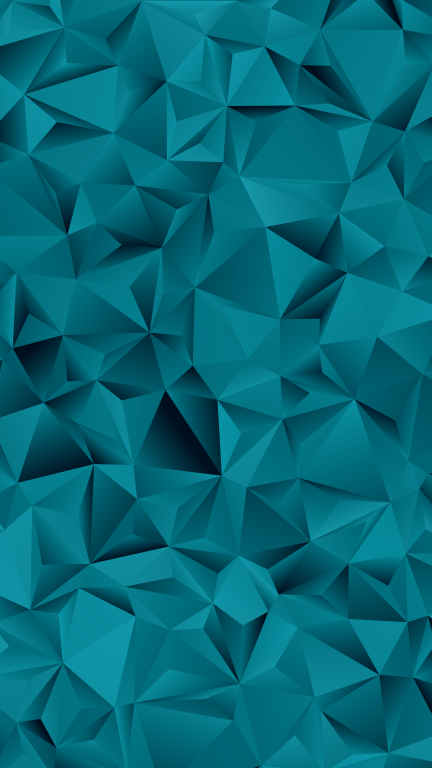
Give the GLSL for this background, as a Shadertoy shader.

```glsl
// Low-poly mosaic of irregular teal triangles, each shaded by a linear gradient.

#define CELLS 7.4        // grid cells across the canvas width
#define JITTER 0.43      // vertex displacement, below 0.5 keeps cells simple
#define TILT 0.42        // grid rotation in radians
#define SPLIT_AREA 0.46  // larger triangles may split into three
#define SPLIT_CHANCE 0.6
#define TONE_LOW 0.40    // range of the lit tone of a facet
#define TONE_HIGH 0.575
#define SHADE_MIN 0.02   // range of the gradient depth
#define SHADE_MAX 0.47
#define GLOW 0.10        // strength of the broad light variation

vec3 hash3(vec2 p) {
    vec3 q = fract(vec3(p.xyx) * vec3(0.1031, 0.1030, 0.0973));
    q += dot(q, q.yxz + 33.33);
    return fract((q.xxy + q.yzz) * q.zyx);
}

float cross2(vec2 a, vec2 b) { return a.x * b.y - a.y * b.x; }

float cornerSlope(vec2 cell, vec2 offset) {
    float angle = 6.2832 * hash3(cell + 71.0).x;
    return dot(vec2(cos(angle), sin(angle)), offset);
}

float gradientNoise(vec2 p) {
    vec2 i = floor(p), f = p - i, e = vec2(1, 0);
    vec2 s = f * f * f * (f * (f * 6.0 - 15.0) + 10.0);
    return mix(mix(cornerSlope(i, f), cornerSlope(i + e, f - e), s.x),
               mix(cornerSlope(i + e.yx, f - e.yx), cornerSlope(i + 1.0, f - 1.0), s.x), s.y);
}

vec2 vertexAt(vec2 id) {
    return id + JITTER * (2.0 * hash3(id + 19.0).xy - 1.0);
}

// Teal ramp indexed by its green level
vec3 teal(float tone, float paleness) {
    float light = max(tone - 0.43, 0.0);
    return vec3(light * (0.2 + 0.35 * paleness), tone, tone + 0.058 + 0.08 * light);
}

// Accumulates the colour of a counter-clockwise triangle, weighted by coverage
void addFacet(vec2 a, vec2 b, vec2 c, vec2 p, float pixel, vec2 seed, inout vec4 sum) {
    vec3 side = vec3(cross2(c - b, p - b), cross2(a - c, p - c), cross2(b - a, p - a));
    vec3 dist = side / max(vec3(length(c - b), length(a - c), length(b - a)), 1e-4);
    float cover = clamp(min(dist.x, min(dist.y, dist.z)) / pixel + 0.5, 0.0, 1.0);
    if (cover <= 0.0) return;

    vec3 weight = clamp(side / max(cross2(b - a, c - a), 1e-4), 0.0, 1.0);
    vec3 rnd = hash3(seed), pick = hash3(seed + 43.7);
    weight = pick.x < 0.333 ? weight : pick.x < 0.667 ? weight.yzx : weight.zxy;

    // One corner stays lit, one is fully shaded, one lies between
    float depth = mix(SHADE_MIN, SHADE_MAX, rnd.y * rnd.y);
    float tone = mix(TONE_LOW, TONE_HIGH, rnd.x) - depth * dot(weight, vec3(0.0, rnd.z, 1.0));
    tone += GLOW * gradientNoise((a + b + c) * 0.1);
    sum += vec4(teal(max(tone, 0.06), pick.y), 1.0) * cover;
}

// Draws a triangle whole, or as a fan of three around an inner point
void addTriangle(vec2 a, vec2 b, vec2 c, vec2 p, float pixel, vec2 seed, inout vec4 sum) {
    vec3 inner = 0.3 + hash3(seed + 5.3);
    float area = 0.5 * cross2(b - a, c - a);
    if (area > SPLIT_AREA && hash3(seed + 9.1).x < SPLIT_CHANCE) {
        vec2 m = (a * inner.x + b * inner.y + c * inner.z) / (inner.x + inner.y + inner.z);
        addFacet(a, b, m, p, pixel, seed + 101.3, sum);
        addFacet(b, c, m, p, pixel, seed + 202.6, sum);
        addFacet(c, a, m, p, pixel, seed + 303.9, sum);
    } else {
        addFacet(a, b, c, p, pixel, seed, sum);
    }
}

void mainImage(out vec4 fragColor, in vec2 fragCoord) {
    float pixel = CELLS / iResolution.x;
    float co = cos(TILT), si = sin(TILT);
    vec2 p = mat2(co, si, -si, co) * (fragCoord * pixel) + 40.0;
    vec2 home = floor(p);
    vec4 sum = vec4(0.0);

    for (int y = -1; y <= 1; y++)
    for (int x = -1; x <= 1; x++) {
        vec2 id = home + vec2(x, y);
        vec2 a = vertexAt(id), b = vertexAt(id + vec2(1, 0));
        vec2 c = vertexAt(id + 1.0), d = vertexAt(id + vec2(0, 1));

        // Cut along the shorter diagonal that lies inside the cell
        bool acInside = cross2(b - a, c - a) > 0.0 && cross2(c - a, d - a) > 0.0;
        bool bdInside = cross2(b - a, d - a) > 0.0 && cross2(c - b, d - b) > 0.0;
        bool cutAC = acInside && (!bdInside || length(c - a) < length(d - b));
        if (cutAC) {
            addTriangle(a, b, c, p, pixel, id, sum);
            addTriangle(a, c, d, p, pixel, id + 57.7, sum);
        } else {
            addTriangle(a, b, d, p, pixel, id, sum);
            addTriangle(b, c, d, p, pixel, id + 57.7, sum);
        }
    }
    fragColor = vec4(sum.rgb / max(sum.a, 1e-3), 1.0);
}
```
